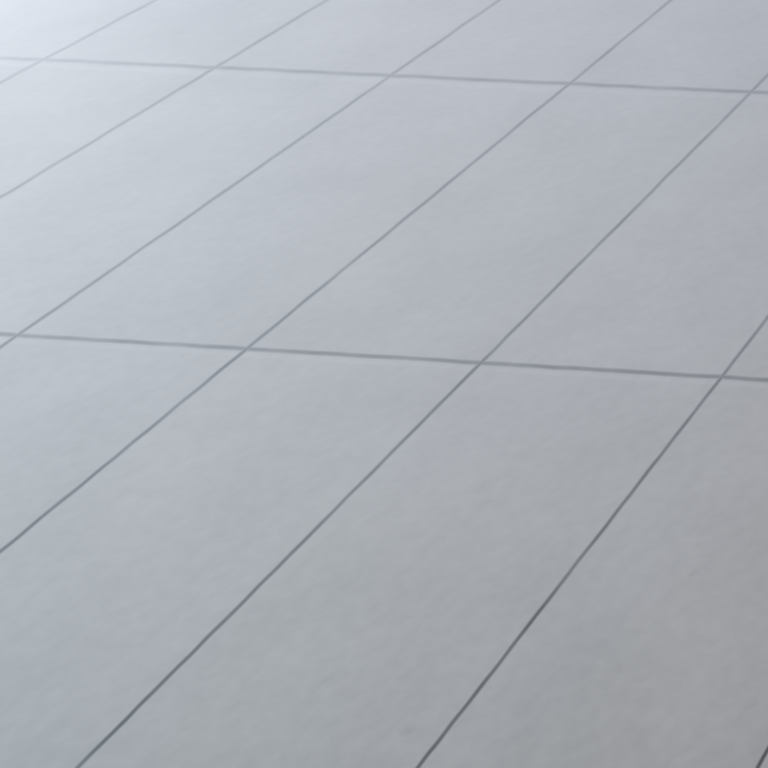
This texture is drawn by a three.js fragment shader. Its source:

```glsl
varying vec2 vUv;

// Perspective map: tile = (dot(TILE_X, p), dot(TILE_Y, p)) / dot(DEPTH, p)
const vec3 TILE_X = vec3(4.554, -6.543, 3.582);
const vec3 TILE_Y = vec3(0.1822, 3.046, -1.7213);
const vec3 DEPTH = vec3(-0.0025, -1.0, 2.0208);
const float TILE_ASPECT = 2.0;

const vec3 NEAR_LEFT = vec3(0.640, 0.668, 0.688);
const vec3 NEAR_RIGHT = vec3(0.592, 0.596, 0.606);
const vec3 FAR_LEFT = vec3(0.805, 0.832, 0.866);
const vec3 FAR_RIGHT = vec3(0.695, 0.710, 0.742);
const vec3 SKY_GLOW = vec3(0.085, 0.085, 0.086);
const vec3 JOINT_TINT = vec3(1.0, 0.98, 0.96);

const float ALONG_HALF_NEAR = 0.0023;
const float ALONG_HALF_FAR = 0.0014;
const float CROSS_HALF_NEAR = 0.0030;
const float CROSS_HALF_FAR = 0.0021;
const float JOINT_SOFT = 0.0022;
const float JOINT_WOBBLE = 0.0010;
const float JOINT_DARK_NEAR = 0.235;
const float JOINT_DARK_FAR = 0.105;
const float CROSS_STRENGTH = 0.75;
const float LIP_LIGHT = 0.010;
const float TILE_TONE = 0.006;
const float CLOUD_AMOUNT = 0.022;
const float GRAIN_AMOUNT = 0.026;
const float PIT_AMOUNT = 0.025;

float hash(vec2 p) {
  vec3 q = fract(vec3(p.xyx) * 0.1031);
  q += dot(q, q.yzx + 33.33);
  return fract((q.x + q.y) * q.z);
}

vec2 gradient(vec2 cell) {
  float angle = 6.28318 * hash(cell);
  return vec2(cos(angle), sin(angle));
}

float gradientNoise(vec2 p) {
  vec2 i = floor(p);
  vec2 f = p - i;
  vec2 s = f * f * f * (f * (f * 6.0 - 15.0) + 10.0);
  vec2 e = vec2(1.0, 0.0);
  float low = mix(dot(gradient(i), f), dot(gradient(i + e.xy), f - e.xy), s.x);
  float high = mix(dot(gradient(i + e.yx), f - e.yx),
                   dot(gradient(i + e.xx), f - e.xx), s.x);
  return mix(low, high, s.y);
}

float fbm(vec2 p) {
  float sum = 0.0;
  float weight = 0.6;
  for (int i = 0; i < 4; i++) {
    sum += weight * gradientNoise(p);
    p = mat2(1.6, 1.2, -1.2, 1.6) * p + 7.3;
    weight *= 0.55;
  }
  return sum;
}

// Signed canvas distance to the nearest whole value of a tile coordinate
float jointDistance(float coord, vec3 row, float depth) {
  vec2 slope = (row.xy - coord * DEPTH.xy) / depth;
  return (fract(coord + 0.5) - 0.5) / length(slope);
}

float jointMask(float dist, float halfWidth) {
  return 1.0 - smoothstep(halfWidth - JOINT_SOFT,
                          halfWidth + JOINT_SOFT, abs(dist));
}

void main() {
  vec3 p = vec3(vUv, 1.0);
  float depth = dot(DEPTH, p);
  vec2 tile = vec2(dot(TILE_X, p), dot(TILE_Y, p)) / depth;
  vec2 ground = tile * vec2(1.0, TILE_ASPECT) + 40.0;
  float nearness = 1.0 - vUv.y;

  // Daylight across the floor
  vec3 color = mix(mix(NEAR_LEFT, NEAR_RIGHT, vUv.x),
                   mix(FAR_LEFT, FAR_RIGHT, vUv.x), vUv.y);
  float glow = exp(-4.0 * length((vUv - vec2(0.0, 1.0)) * vec2(1.2, 1.0)));
  color += SKY_GLOW * glow;

  // Stone: tone per tile, clouds, grain and shallow pits
  color += TILE_TONE * (hash(floor(tile) + 60.0) - 0.5);
  color += CLOUD_AMOUNT * fbm(ground * 2.3);
  color += GRAIN_AMOUNT * fbm(ground * 19.0) * mix(0.5, 1.0, nearness);
  float pits = smoothstep(0.38, 0.65, gradientNoise(ground * 13.0 + 5.0));
  color -= PIT_AMOUNT * pits * nearness * mix(0.3, 1.0, vUv.x);

  // Joints, thinner and paler with distance
  float wobble = JOINT_WOBBLE * gradientNoise(vUv * 24.0);
  float along = jointDistance(tile.x, TILE_X, depth) + wobble;
  float across = jointDistance(tile.y, TILE_Y, depth) + wobble;
  float alongHalf = mix(ALONG_HALF_FAR, ALONG_HALF_NEAR, nearness);
  float crossHalf = mix(CROSS_HALF_FAR, CROSS_HALF_NEAR, nearness);
  float joint = max(jointMask(along, alongHalf),
                    CROSS_STRENGTH * jointMask(across, crossHalf));
  float wear = 1.0 + 0.4 * gradientNoise(ground * 5.0);
  float dark = mix(JOINT_DARK_FAR, JOINT_DARK_NEAR, nearness);
  dark *= wear * (1.0 - 0.5 * glow);

  // Worn lip catching light below each cross joint
  float lip = jointMask(across + 0.008, crossHalf) * (1.0 - joint);
  color += LIP_LIGHT * lip * wear;
  color -= JOINT_TINT * dark * joint;

  gl_FragColor = vec4(clamp(color, 0.0, 1.0), 1.0);
}
```
